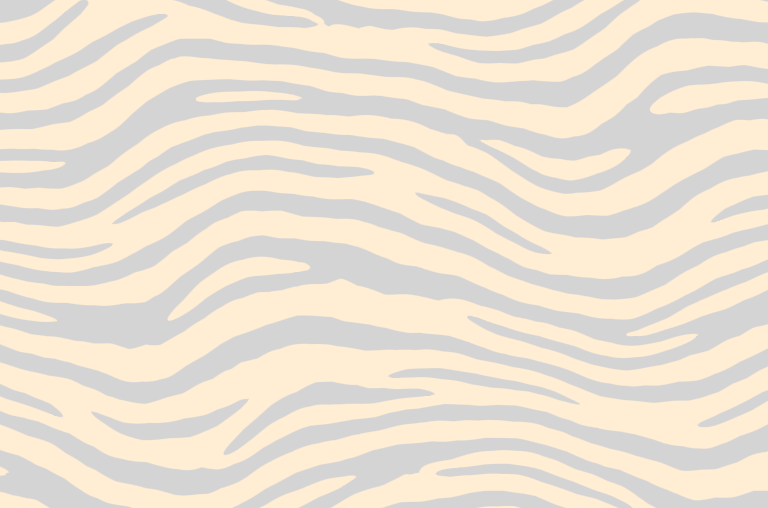
This pattern is drawn by a Shadertoy shader. Its source:

```glsl
const float TAU = 6.2831853;

vec2 hash2(vec2 p) {
    return fract(sin(vec2(dot(p, vec2(127.1, 311.7)), dot(p, vec2(269.5, 183.3)))) * 43758.5);
}

// Distance to the nearest scattered point
float cellNoise(vec2 p) {
    vec2 cell = floor(p), local = fract(p);
    float nearest = 2.0;
    for (int y = -1; y <= 1; y++) {
        for (int x = -1; x <= 1; x++) {
            vec2 offset = vec2(x, y);
            nearest = min(nearest, length(offset + hash2(cell + offset) - local));
        }
    }
    return nearest;
}

// Height of the large waves that the stripes follow
float flowHeight(vec2 p) {
    vec2 d = p - vec2(1.18, 0.5);
    return -0.068 * cos(5.84 * d.x + 3.05 * d.y)
         - 0.026 * cos(4.1 * d.x - 7.3 * d.y)
         + 0.011 * sin(13.0 * p.x + 4.0 * p.y)
         + 0.004 * sin(27.0 * p.x - 9.0 * p.y);
}

// Stripe count from the bottom; each inserted stripe forks in at both ends
float stripePhase(vec2 p) {
    float phase = 9.5 * p.y;
    for (int i = 0; i < 32; i++) {
        float id = float(i);
        vec2 start = fract(id * vec2(0.7549, 0.5698) + 0.3) * vec2(2.1, 1.3) - vec2(0.45, 0.15);
        float stripeLength = 0.2 + 0.32 * hash2(vec2(id, 4.0)).x;
        vec2 a = p - start;
        vec2 b = a - vec2(stripeLength, 0.0);
        phase += (atan(4.0 * a.y, a.x) - atan(4.0 * b.y, b.x)) / TAU;
    }
    return phase;
}

void mainImage(out vec4 fragColor, in vec2 fragCoord) {
    vec2 p = fragCoord / iResolution.y;
    vec2 flow = vec2(p.x, p.y - flowHeight(p));

    // Stripe profile with slow swelling and ragged edges
    float stripe = cos(TAU * stripePhase(flow)) - 0.17;
    stripe += 0.13 * sin(7.0 * p.x + 15.0 * flow.y) * sin(5.0 * p.x - 11.0 * flow.y);
    stripe += 0.5 * (cellNoise(flow * vec2(17.0, 28.0)) - 0.46);

    // Smooth edge about one sample wide
    float edge = max(fwidth(stripe), 0.0001);
    float coverage = smoothstep(-0.7, 0.7, stripe / edge);

    vec3 cream = vec3(1.0, 0.93, 0.83);
    vec3 grey = vec3(0.83);
    fragColor = vec4(mix(cream, grey, coverage), 1.0);
}
```
